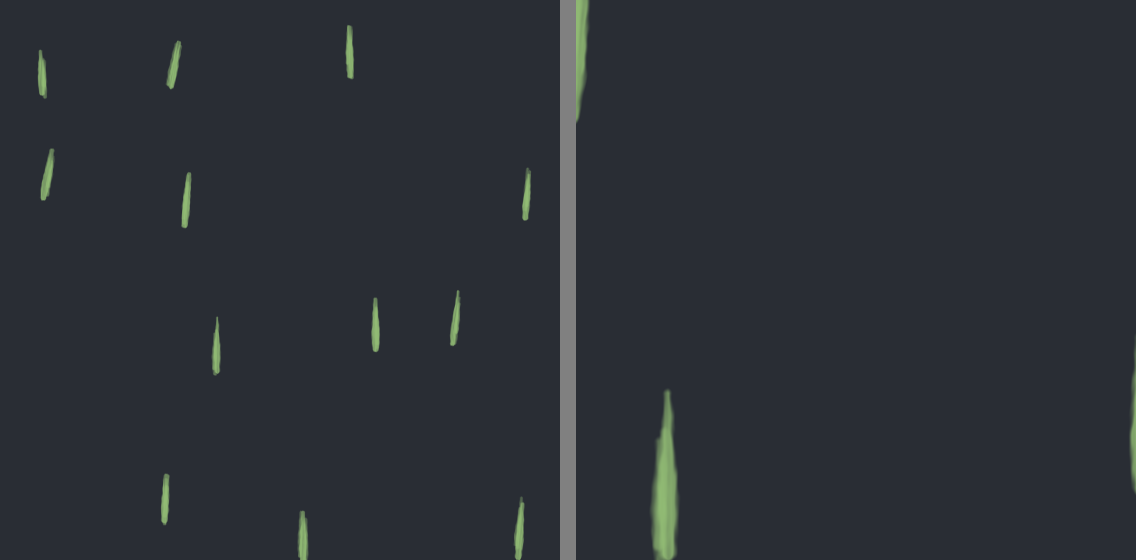
Left, the full canvas; right, a detail of the centre.
Write a Shadertoy shader that draws this pattern.

```glsl
// Sparse, short green brush strokes leaning slightly right on dark slate.
// A jittered grid scatters the strokes; each one layers a few translucent,
// tapered strands whose opacity is streaked with gradient noise.

const vec3 SLATE = vec3(0.160, 0.175, 0.205);
const vec3 LEAF = vec3(0.585, 0.755, 0.465);
const float GRID = 4.0;         // cells per canvas height
const float HALF_LENGTH = 0.042;
const float STROKE_RADIUS = 0.0074;
const int STRANDS = 3;

vec2 hash22(vec2 p) {
    vec3 q = fract(p.xyx * vec3(0.1031, 0.1030, 0.0973));
    q += dot(q, q.yzx + 33.33);
    return fract((q.xx + q.yz) * q.zy);
}

float gradientDot(vec2 corner, vec2 offset) {
    return dot(hash22(corner) * 2.0 - 1.0, offset);
}

float gradientNoise(vec2 p) {
    vec2 i = floor(p), f = fract(p);
    vec2 u = f * f * f * (f * (f * 6.0 - 15.0) + 10.0);
    vec2 e = vec2(1.0, 0.0);
    float low = mix(gradientDot(i, f), gradientDot(i + e, f - e), u.x);
    float high = mix(gradientDot(i + e.yx, f - e.yx), gradientDot(i + 1.0, f - 1.0), u.x);
    return mix(low, high, u.y);
}

vec2 rotate(vec2 p, float angle) {
    float c = cos(angle), s = sin(angle);
    return vec2(c * p.x - s * p.y, s * p.x + c * p.y);
}

// Distance to an upright capsule that narrows towards its top
float taperedCapsule(vec2 p, float halfLength, float radius, float tipScale) {
    float along = clamp(p.y, -halfLength, halfLength);
    float h = 0.5 + 0.5 * along / halfLength;
    float taper = mix(1.0, tipScale, smoothstep(0.25, 1.0, h));
    taper *= mix(0.78, 1.0, smoothstep(0.0, 0.3, h));
    return length(p - vec2(0.0, along)) - radius * taper;
}

// Opacity of one stroke: a broad strand plus thinner, fainter side strands
float strokeOpacity(vec2 p, vec2 seed, float softness) {
    vec2 shape = hash22(seed + 17.0);
    vec2 q = rotate(p, mix(-0.06, 0.20, shape.x));
    float size = mix(0.80, 1.15, shape.y);
    float clear = 1.0;
    for (int i = 0; i < STRANDS; i++) {
        vec2 strandSeed = seed + float(i) * 7.0 + 41.0;
        vec2 shift = hash22(strandSeed) - 0.5;
        vec2 vary = hash22(strandSeed + 5.0);
        float side = i == 0 ? 0.0 : 1.0;

        vec2 s = q - side * shift * vec2(0.011, 0.030);
        s = rotate(s, side * (vary.x - 0.5) * 0.07);
        float halfLength = size * HALF_LENGTH * mix(1.0, mix(0.60, 0.95, vary.y), side);
        float radius = STROKE_RADIUS * mix(mix(0.72, 1.0, vary.x), 0.55, side);
        float tipScale = mix(0.35, 0.75, vary.y);

        // Ragged outline and lengthwise bristle streaks
        float rough = gradientNoise(s * vec2(260.0, 90.0) + strandSeed * 3.7);
        float streak = gradientNoise(s * vec2(420.0, 22.0) + strandSeed * 5.3);
        float d = taperedCapsule(s, halfLength, radius, tipScale) + rough * 0.0018;
        float cover = 1.0 - smoothstep(-softness, softness, d);
        float fade = mix(1.0, 0.72, smoothstep(0.4, 1.0, s.y / halfLength));
        float opacity = mix(0.80, 0.50, side) * fade + 0.22 * streak;
        clear *= 1.0 - cover * clamp(opacity, 0.0, 1.0);
    }
    return 1.0 - clear;
}

// One cell in every run of four along a row stays empty
float cellFilled(vec2 cell) {
    float gap = floor(hash22(vec2(cell.y + 9.0, 3.0)).x * 4.0);
    return step(0.5, abs(mod(cell.x, 4.0) - gap));
}

void mainImage(out vec4 fragColor, in vec2 fragCoord) {
    vec2 uv = fragCoord / iResolution.y;
    vec2 home = floor(uv * GRID);
    float softness = max(0.0018, 0.75 / iResolution.y);

    // Neighbouring cells may reach into this one
    float clear = 1.0;
    for (int y = -1; y <= 1; y++) {
        for (int x = -1; x <= 1; x++) {
            vec2 cell = home + vec2(x, y);
            vec2 jitter = (hash22(cell + 23.0) - 0.5) * 0.72;
            vec2 center = (cell + 0.5 + jitter) / GRID;
            float opacity = strokeOpacity(uv - center, cell, softness);
            clear *= 1.0 - opacity * cellFilled(cell);
        }
    }
    fragColor = vec4(mix(LEAF, SLATE, clear), 1.0);
}
```
